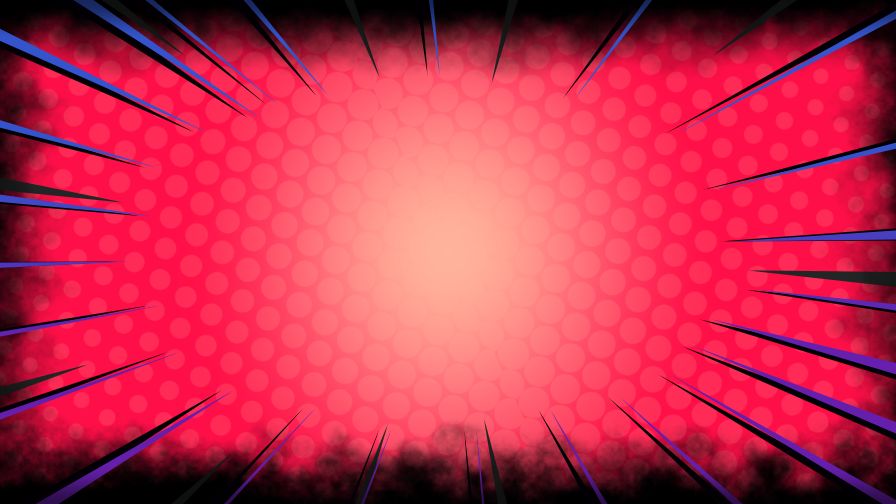
Give the GLSL for this background, as a Shadertoy shader.

```glsl
float hash(vec2 p) {
    return fract(sin(dot(p, vec2(127.1, 311.7))) * 43758.5453);
}

float valueNoise(vec2 p) {
    vec2 cell = floor(p), f = fract(p);
    f = f * f * (3.0 - 2.0 * f);
    float low = mix(hash(cell), hash(cell + vec2(1, 0)), f.x);
    float high = mix(hash(cell + vec2(0, 1)), hash(cell + vec2(1, 1)), f.x);
    return mix(low, high, f.y);
}

float grunge(vec2 p) {
    float sum = 0.0, gain = 0.5;
    for (int i = 0; i < 5; i++) {
        sum += gain * valueNoise(p);
        p = p * 2.1 + 7.3;
        gain *= 0.6;
    }
    return sum / 1.15;
}

// Halftone dots on a slanted lattice, largest along a tilted centre line
float halftone(vec2 p, float aa) {
    vec2 axis = normalize(vec2(0.92, 0.42));
    vec2 origin = dot(p, axis) < 0.0 ? vec2(-0.252, 0.142) : vec2(0.123, 0.079);
    mat2 lattice = mat2(0.0509, -0.0347, 0.0108, 0.0617);
    vec2 cell = floor(inverse(lattice) * (p - origin));
    float d = 1.0;
    for (int y = 0; y < 2; y++) {
        for (int x = 0; x < 2; x++) {
            vec2 centre = origin + lattice * (cell + vec2(x, y));
            float radius = max(0.0315 - 0.02 * abs(dot(centre, axis)), 0.015);
            d = min(d, length(p - centre) - radius);
        }
    }
    return 1.0 - smoothstep(-aa, aa, d);
}

// Wedge that widens outward from its tip
float spike(vec2 p, vec2 tip, float slope, float aa) {
    vec2 dir = normalize(tip), q = p - tip;
    float along = dot(q, dir);
    float across = abs(dot(q, vec2(-dir.y, dir.x)));
    return clamp((slope * along - across) / aa + 0.5, 0.0, 1.0) * smoothstep(0.0, 0.02, along);
}

// Direction on the flattened ring that holds the spike tips
vec2 ring(float angle) {
    return vec2(cos(angle), 0.55 * sin(angle));
}

void mainImage(out vec4 fragColor, in vec2 fragCoord) {
    vec2 p = (fragCoord - 0.5 * iResolution.xy) / iResolution.y;
    float aa = 1.0 / iResolution.y;

    // Red field with a peach glow and dots
    float glow = 1.0 - smoothstep(0.0, 0.55, length(p * vec2(1.0, 0.92)));
    vec3 peach = vec3(1.0, 0.70, 0.61);
    vec3 color = mix(vec3(1.0, 0.06, 0.28), peach, glow);
    color = mix(color, peach, 0.17 * halftone(p, aa));

    // Dark worn border
    vec2 edge = vec2(0.5 * iResolution.x / iResolution.y, 0.5) - abs(p);
    float wear = (grunge(p * 14.0) - 0.5) * 0.13;
    float light = smoothstep(0.01, 0.16, edge.y + wear * (p.y < 0.0 ? 1.0 : 0.5))
                * smoothstep(-0.06, 0.13, edge.x + wear);
    color *= light;

    // Wide grey spikes
    for (int i = 0; i < 11; i++) {
        float k = float(i);
        float angle = radians(164.0 - 32.7 * k + 13.0 * cos((k - 1.7) * 0.571));
        vec2 dir = vec2(cos(angle), sin(angle));
        float t = atan(dir.y / 0.55, dir.x);
        vec2 tip = ring(t) * (0.74 - 0.16 * cos(4.0 * t));
        color = mix(color, vec3(0.14, 0.15, 0.15) * (0.4 + 0.6 * light), spike(p, tip, 0.05, aa));
    }

    // Black spikes, each with a coloured twin shifted to the right
    vec3 tint = mix(vec3(0.40, 0.12, 0.68), vec3(0.20, 0.33, 0.80), smoothstep(-0.25, 0.25, p.y));
    tint *= 0.45 + 0.55 * smoothstep(0.0, 0.08, edge.y);
    for (int i = 0; i < 24; i++) {
        float k = float(i);
        float topGap = 22.0 * exp(-pow(abs(k - 5.0) / 1.8, 2.0));
        float rightGap = 16.0 * exp(-pow(abs(k - 11.0) / 2.7, 2.0));
        float angle = radians(168.0 - 15.0 * k + topGap - rightGap);
        float jitter = hash(vec2(k, 3.0));
        vec2 tip = ring(angle) * (0.58 - 0.04 * cos(angle) + 0.07 * jitter);
        float slope = mix(0.018, 0.036, hash(vec2(k, 8.0)));
        color = mix(color, vec3(0.01, 0.0, 0.02), spike(p, tip, slope, aa));
        color = mix(color, tint, spike(p - vec2(0.024, 0.0), tip, slope * 0.8, aa));
    }

    fragColor = vec4(color, 1.0);
}
```
